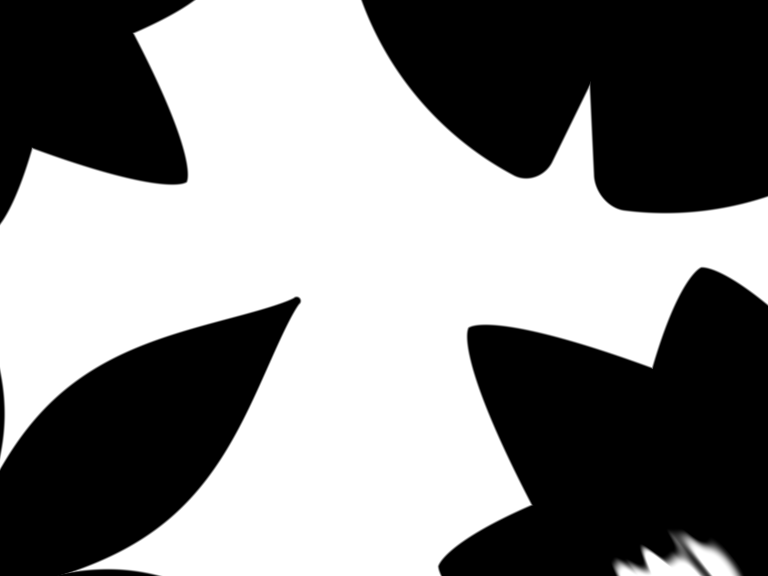
Give the GLSL for this pattern, as a Shadertoy shader.

```glsl
const vec3 INK = vec3(0.0);
const vec3 PAPER = vec3(1.0);
const float EDGE = 0.0026;                    // half width of the soft outline

// Lengths are in canvas heights, angles in radians
const vec2 STAR_LOW = vec2(1.210, 0.082);
const vec2 STAR_HIGH = vec2(-0.009, 0.977);
const float STAR_HIGH_SCALE = 0.84;
const float STAR_AXIS = 2.42;
const float PETAL_COUNT = 6.0;
const float PETAL_REACH = 0.443;
const float PETAL_EXTRA = 0.085;              // added reach of the main petal
const vec2 PETAL_SIZE = vec2(0.267, 0.151);   // depth and half width
const float PETAL_POWER = 1.43;
const float PETAL_LEAN = 0.21;
const float PETAL_TWIST = 0.33;

const vec2 SPRIG = vec2(-0.113, -0.059);
const float SPRIG_AXIS = 0.707;
const float SPRIG_STEP = 0.855;
const float LEAF_LENGTH = 0.826;
const float LEAF_WIDTH = 0.137;
const float LEAF_ROUND = 0.007;
const float SIDE_LEAF_SCALE = 0.82;

const vec2 BLOOM = vec2(1.155, 1.191);
const float BLOOM_RADIUS = 0.561;
const float BLOOM_ROUND = 0.05;
const vec2 NOTCH = vec2(1.024, 0.852);
const float NOTCH_AXIS = -1.775;
const float NOTCH_HALF_ANGLE = 0.251;

const vec2 HEART = vec2(1.172, -0.05);
const float HEART_RADIUS = 0.122;
const float HEART_BLUR = 0.014;
const float STREAK_AXIS = -0.9;
const vec2 STREAK_FREQ = vec2(7.0, 55.0);
const float STREAK_DEPTH = 0.055;

const float TAU = 6.2831853;

float hash(vec2 cell) {
    vec3 h = fract(cell.xyx * 0.1031);
    h += dot(h, h.yzx + 33.33);
    return fract((h.x + h.y) * h.z);
}

float noise(vec2 p) {
    vec2 i = floor(p), f = fract(p);
    f = f * f * (3.0 - 2.0 * f);
    return mix(mix(hash(i), hash(i + vec2(1, 0)), f.x),
               mix(hash(i + vec2(0, 1)), hash(i + vec2(1, 1)), f.x), f.y);
}

// Coordinates along and across a direction
vec2 alongAxis(vec2 p, float angle) {
    vec2 axis = vec2(cos(angle), sin(angle));
    return vec2(dot(p, axis), dot(p, vec2(-axis.y, axis.x)));
}

// Blunt petal: tip at the origin, body towards negative x
float petal(vec2 q, float widen, float reach) {
    float halfWidth = PETAL_SIZE.y * widen;
    float t = abs(q.y) / halfWidth;
    float slope = PETAL_SIZE.x / halfWidth * PETAL_POWER * pow(t, PETAL_POWER - 1.0);
    float side = (PETAL_SIZE.x * pow(t, PETAL_POWER) + q.x) / sqrt(1.0 + slope * slope);
    return max(side, -q.x - reach);
}

// Star flower whose side petals bend towards the main one
float starFlower(vec2 p) {
    float d = 1e3;
    for (float i = 0.0; i < PETAL_COUNT; i++) {
        float turn = i * TAU / PETAL_COUNT;
        float mainness = pow(max(cos(turn), 0.0), 3.0);
        float angle = STAR_AXIS + turn - PETAL_LEAN * sin(turn);
        float reach = PETAL_REACH + PETAL_EXTRA * mainness;
        vec2 tip = reach * vec2(cos(angle), sin(angle));
        vec2 q = alongAxis(p - tip, angle - PETAL_TWIST * sin(turn));
        d = min(d, petal(q, mix(1.34, 1.0, mainness), reach));
    }
    return d;
}

// Leaf with a slim pointed tip, stem at the origin
float leaf(vec2 q) {
    float s = clamp((LEAF_LENGTH - q.x) / LEAF_LENGTH, 0.0, 1.0);
    float halfWidth = LEAF_WIDTH * pow(max(sin(0.5 * TAU * s), 0.0), 1.2);
    vec2 e = vec2(abs(q.y) - halfWidth, abs(q.x - 0.5 * LEAF_LENGTH) - 0.5 * LEAF_LENGTH);
    return min(max(e.x, e.y), 0.0) + length(max(e, 0.0)) - LEAF_ROUND;
}

float sprig(vec2 p) {
    float d = 1e3;
    for (float i = -1.0; i <= 1.0; i++) {
        float size = mix(1.0, SIDE_LEAF_SCALE, abs(i));
        d = min(d, leaf(alongAxis(p, SPRIG_AXIS + i * SPRIG_STEP) / size) * size);
    }
    return d;
}

// Broad round bloom, notched, with rounded corners at the rim
float bloom(vec2 p) {
    vec2 q = alongAxis(p - NOTCH, NOTCH_AXIS);
    float wall = q.x * sin(NOTCH_HALF_ANGLE) - abs(q.y) * cos(NOTCH_HALF_ANGLE);
    vec2 e = vec2(length(p - BLOOM) - BLOOM_RADIUS, wall);
    return min(max(e.x, e.y), -BLOOM_ROUND) + length(max(e + BLOOM_ROUND, 0.0));
}

// Pale flower heart with a rim frayed by slanted streaks
float heartLight(vec2 p) {
    vec2 q = p - HEART;
    float streak = noise(alongAxis(q, STREAK_AXIS) * STREAK_FREQ + 20.0);
    float d = length(q) - HEART_RADIUS + STREAK_DEPTH * smoothstep(0.2, 0.9, streak);
    return smoothstep(HEART_BLUR, -HEART_BLUR, d);
}

void mainImage(out vec4 fragColor, in vec2 fragCoord) {
    vec2 p = fragCoord / iResolution.y;

    float d = min(sprig(p - SPRIG), bloom(p));
    d = min(d, starFlower(p - STAR_LOW));
    d = min(d, starFlower((STAR_HIGH - p) / STAR_HIGH_SCALE) * STAR_HIGH_SCALE);

    float soft = max(EDGE, 0.7 / iResolution.y);
    float light = max(smoothstep(-soft, soft, d), heartLight(p));
    fragColor = vec4(mix(INK, PAPER, light), 1.0);
}
```
